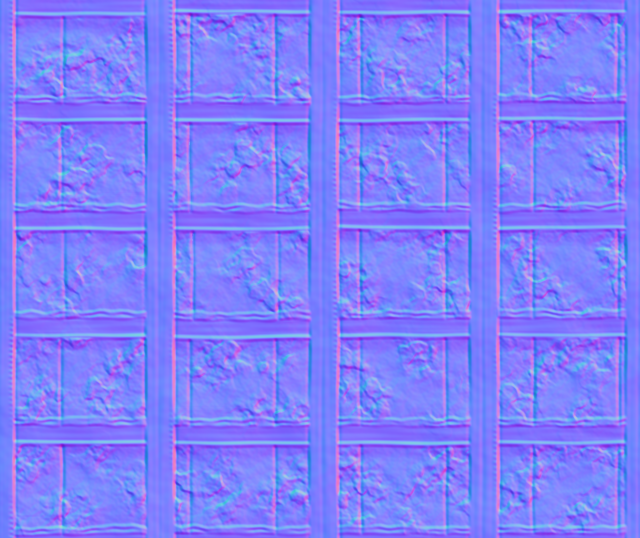
Give the GLSL for this texture map, as a Shadertoy shader.

```glsl
// Tangent-space normal map of a weathered timber lattice over rough plank panels.
#define COLS 4.0          // lattice columns across
#define ROWS 5.0          // lattice rows down
#define ROW_OFFSET 0.048  // first bar centre below the top edge
#define RAIL_HALF 0.132   // half width of the upright rails
#define RAIL_SHIFT 0.037  // sideways error of the later rails
#define PLANKS 7.5        // planks across; the odd half sits beside a rail
#define PLANK_START 0.298 // where the plank count begins, share of width
#define GROOVE_DEPTH 0.015
#define ROUGHNESS 0.017
#define FLAKE 0.016       // height of the chipped layers
#define SWELL 0.022       // height of the broad warping
#define SOFTNESS 0.011    // sampling reach of the slopes

// All lengths are in row heights; y runs downward inside the height field.
const float WIDTH = 5.96;

float hash(vec2 p) {
    vec3 q = fract(vec3(p.xyx) * 0.1031);
    q += dot(q, q.yzx + 33.33);
    return fract((q.x + q.y) * q.z);
}

vec2 lattice(vec2 cell) {
    float angle = 6.2832 * hash(cell);
    return vec2(cos(angle), sin(angle));
}

float noise(vec2 p) {
    vec2 i = floor(p), f = fract(p), e = vec2(1.0, 0.0);
    vec2 u = f * f * f * (f * (f * 6.0 - 15.0) + 10.0);
    float a = dot(lattice(i), f);
    float b = dot(lattice(i + e), f - e);
    float c = dot(lattice(i + e.yx), f - e.yx);
    float d = dot(lattice(i + 1.0), f - 1.0);
    return mix(mix(a, b, u.x), mix(c, d, u.x), u.y);
}

float fbm(vec2 p) {
    float sum = 0.0, gain = 1.0;
    for (int i = 0; i < 3; i++) {
        sum += gain * noise(p);
        p = mat2(1.6, 1.2, -1.2, 1.6) * p + 17.3;
        gain *= 0.45;
    }
    return sum;
}

float rise(float edge, float d) {
    return smoothstep(edge - 0.018, edge + 0.018, d);
}

float bump(float d, float width) {
    return exp(-d * d / (width * width));
}

// Plank grooves, nudged a little in every panel
float groove(vec2 p, vec2 panel) {
    float lean = 0.012 * noise(p * vec2(1.0, 2.5));
    float x = p.x + 0.04 * (hash(panel + 3.0) - 0.5) + lean;
    float s = mod(x / WIDTH - PLANK_START, 1.0) * PLANKS;
    float d = min(abs(fract(s + 0.5) - 0.5), PLANKS - s) * WIDTH / PLANKS;
    float wear = 0.8 + 0.3 * hash(panel + floor(s + 0.5)) + 0.5 * noise(p * 4.0);
    return GROOVE_DEPTH * wear * bump(d, 0.018);
}

// Stucco and soft chipped layers, gathered in patches
float plaster(vec2 p) {
    float patchy = smoothstep(-0.3, 0.3, noise(p * 2.3 + 40.0));
    float chips = smoothstep(-0.15, 0.2, fbm(p * 5.0 + 9.0));
    return ROUGHNESS * (0.35 + 0.75 * patchy) * fbm(p * 7.5 + 60.0) + FLAKE * patchy * chips;
}

// Panels, ledges and cross bars of one column
float infill(vec2 p, float column) {
    float t = p.y - ROW_OFFSET;
    float bar = floor(t + 0.25);
    t += 0.03 * (hash(vec2(column, bar + 8.0)) - 0.5) + 0.02 * noise(p * vec2(1.6, 0.7));
    float d = fract(t + 0.25) - 0.25;
    float chipped = d + 0.035 * noise(p * vec2(6.0, 3.0));
    float worn = 1.0 + 0.9 * noise(p * vec2(3.5, 1.0) + 21.0);

    // The steps add up to zero over one row
    float ledge = rise(-0.155, chipped);
    float lip = rise(0.10, d);
    float h = 0.014 * ledge - 0.012 * rise(-0.085, d + 0.02 * noise(p * vec2(5.0, 2.0)));
    h += 0.016 * rise(0.066, d) - 0.014 * lip - 0.13 * clamp(d + 0.07, 0.0, 0.12);
    h += 0.0256 * clamp((d - 0.24) / 0.51, 0.0, 1.0) - 0.014 * smoothstep(0.09, 0.22, d);
    h += 0.007 * (worn - 1.0) * bump(d - 0.085, 0.02);

    // Broken second line along the ledge
    float broken = smoothstep(-0.2, 0.25, noise(p * vec2(4.0, 1.0) + 5.0));
    h -= 0.011 * broken * bump(chipped + 0.118, 0.016);

    float onPanel = 1.0 - ledge + lip;
    float onLedge = ledge * (1.0 - rise(-0.085, d));
    float grain = 0.006 * noise(p * vec2(1.5, 18.0));
    h += mix(grain, plaster(p), clamp(onPanel + 0.6 * onLedge, 0.12, 1.0));
    return h - groove(p, vec2(column, floor(t))) * clamp(onPanel + 0.5 * onLedge, 0.0, 1.0);
}

float height(vec2 p) {
    float span = WIDTH / COLS;
    float rail = floor(p.x / span + 0.5);
    float shift = RAIL_SHIFT * step(1.5, mod(rail, COLS));
    float d = p.x - rail * span - shift + 0.012 * noise(vec2(rail * 5.3, p.y * 1.5));

    // Upright rail: tilt, grain, a centre seam and stitched ticks on the right
    float wood = 0.006 + 0.05 * d + 0.004 * noise(p * vec2(20.0, 0.8)) + 0.003 * noise(p * 11.0);
    wood -= 0.004 * bump(d + 0.015, 0.02);
    float ticks = sin(p.y * 126.0) * smoothstep(-0.2, 0.4, noise(p * 1.7));
    wood += 0.0025 * ticks * bump(d - 0.105, 0.02);

    float onRail = 1.0 - rise(RAIL_HALF, abs(d));
    float h = mix(infill(p, floor(p.x / span)), wood, onRail);
    float worn = 0.8 + 0.8 * noise(p * vec2(1.0, 3.0));
    h -= 0.008 * worn * bump(d + RAIL_HALF + 0.012, 0.018);
    h -= 0.011 * worn * bump(d - RAIL_HALF - 0.012, 0.018);
    return h + SWELL * noise(p * 2.1 + 80.0);
}

void mainImage(out vec4 fragColor, in vec2 fragCoord) {
    vec2 uv = fragCoord / iResolution.xy;
    vec2 p = vec2(uv.x * WIDTH, (1.0 - uv.y) * ROWS);

    // Central differences, never finer than half a pixel
    vec2 e = vec2(max(SOFTNESS, 0.5 * ROWS / iResolution.y), 0.0);
    float slopeX = height(p + e) - height(p - e);
    float slopeDown = height(p + e.yx) - height(p - e.yx);
    vec3 normal = normalize(vec3(-slopeX, slopeDown, 2.0 * e.x));
    fragColor = vec4(normal * 0.5 + 0.5, 1.0);
}
```
